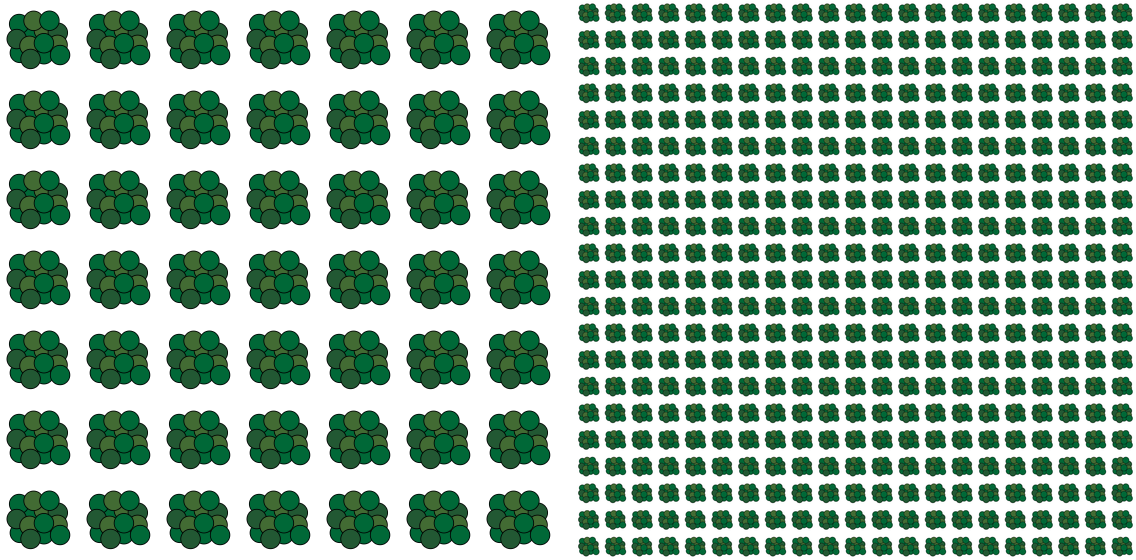
Left: one tile. Right: repeated 3 by 3.
This pattern is drawn by a Shadertoy shader. Its source:

```glsl
// Seven by seven grid of clustered green discs with thin black outlines on white.

const float REPEATS = 7.0;
const float RADIUS = 0.122;      // disc radius to the middle of its outline, in cells
const float LINE_WIDTH = 0.0103; // outline width, in cells

const vec3 PAPER = vec3(1.0);
const vec3 INK = vec3(0.0);
const vec3 EMERALD = vec3(0.0, 0.408, 0.216);
const vec3 OLIVE = vec3(0.26, 0.42, 0.2);
const vec3 FOREST = vec3(0.133, 0.345, 0.2);

// Disc centres from back to front: offset from the cell centre, then shade index
const int DISC_COUNT = 14;
const vec3 DISCS[DISC_COUNT] = vec3[DISC_COUNT](
    vec3(-0.120,  0.050, 0.0),
    vec3( 0.049,  0.120, 1.0),
    vec3(-0.261,  0.200, 0.0),
    vec3( 0.223,  0.091, 2.0),
    vec3(-0.252, -0.161, 0.0),
    vec3(-0.291,  0.012, 2.0),
    vec3(-0.080,  0.240, 1.0),
    vec3( 0.118,  0.241, 0.0),
    vec3( 0.049, -0.178, 0.0),
    vec3( 0.220, -0.061, 1.0),
    vec3(-0.131, -0.073, 1.0),
    vec3( 0.049, -0.040, 0.0),
    vec3( 0.251, -0.188, 0.0),
    vec3(-0.118, -0.237, 2.0)
);

vec3 shade(float index) {
    return index < 0.5 ? EMERALD : (index < 1.5 ? OLIVE : FOREST);
}

// Antialiased coverage of a signed distance
float coverage(float dist, float pixel) {
    return clamp(0.5 - dist / pixel, 0.0, 1.0);
}

// Paints an outlined disc over the colour below it
vec3 paintDisc(vec3 below, vec2 offset, vec3 fill, float pixel) {
    float dist = length(offset) - RADIUS;
    vec3 color = mix(below, INK, coverage(dist - 0.5 * LINE_WIDTH, pixel));
    return mix(color, fill, coverage(dist + 0.5 * LINE_WIDTH, pixel));
}

// Stacks every disc of one cluster
vec3 paintCluster(vec2 cell, float pixel) {
    vec3 color = PAPER;
    for (int i = 0; i < DISC_COUNT; i++) {
        vec3 disc = DISCS[i];
        color = paintDisc(color, cell - disc.xy, shade(disc.z), pixel);
    }
    return color;
}

void mainImage(out vec4 fragColor, in vec2 fragCoord) {
    vec2 grid = REPEATS * fragCoord / iResolution.xy;
    float pixel = REPEATS / iResolution.y;
    fragColor = vec4(paintCluster(fract(grid) - 0.5, pixel), 1.0);
}
```
